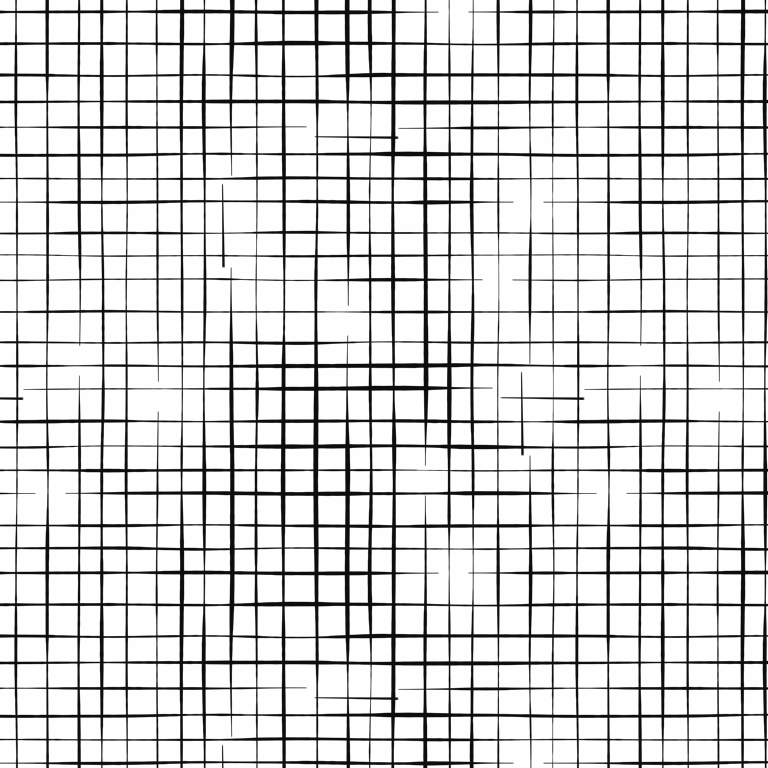
This pattern is drawn by a Shadertoy shader. Its source:

```glsl
#define CANVAS 768.0   // drawing units along the canvas height
#define TILE 561.0     // period of the weave
#define ORIGIN vec2(16.5, 11.7)
#define LINES 21       // strokes per period on each axis
#define THIN 0.5       // smallest half width
#define THICK 1.85     // largest half width
#define WOBBLE 0.9     // sideways drift of a stroke
#define GAP 15.0       // half length of a plain break
#define STRAY_GAP 46.0 // half length of a break with a displaced stroke
#define STRAY_SHIFT 9.0
#define INK vec3(0.05)
#define PAPER vec3(0.997)

// Spacing over one period: columns, then rows
const float SPACING[42] = float[42](
    31., 32., 23., 24., 31., 24., 23., 27., 25., 27., 33.,
    31., 23., 23., 32., 24., 23., 26., 32., 23., 24.,
    32., 32., 26., 26., 27., 24., 23., 31., 23., 24., 32.,
    31., 23., 23., 33., 25., 24., 23., 32., 23., 24.);

// Interrupted lines and break centres along them: columns, then rows
const int BROKEN[12] = int[12](2, 5, 8, 12, 15, 19, 0, 4, 7, 10, 14, 18);
const float BREAKS[12] = float[12](
    349., 385., 210., 309., 469., 398.,
    437., 336., 512., 481., 522., 34.);

float hash(vec2 p) {
    vec3 h = fract(p.xyx * vec3(0.1031, 0.1030, 0.0973));
    h += dot(h, h.yzx + 33.33);
    return fract((h.x + h.y) * h.z);
}

// Smooth noise that closes up after one period
float loopNoise(float along, float cells, float seed) {
    float x = fract(along / TILE) * cells;
    float cell = floor(x);
    float f = x - cell;
    float a = hash(vec2(cell, seed));
    float b = hash(vec2(mod(cell + 1.0, cells), seed));
    return mix(a, b, f * f * (3.0 - 2.0 * f));
}

float wrap(float x) {
    return mod(x + 0.5 * TILE, TILE) - 0.5 * TILE;
}

// Exact overlap of a bar with a filter window
float coverage(float dist, float halfWidth, float window) {
    float low = max(dist - 0.5 * window, -halfWidth);
    float high = min(dist + 0.5 * window, halfWidth);
    return max(high - low, 0.0) / window;
}

// Regional ink load: broad patches, faint around every break
float inkLoad(vec2 p) {
    float row = fract(p.y / TILE) * 4.0;
    float patchy = mix(loopNoise(p.x, 4.0, floor(row) + 300.0),
                       loopNoise(p.x, 4.0, mod(floor(row) + 1.0, 4.0) + 300.0),
                       smoothstep(0.0, 1.0, fract(row)));
    float load = mix(0.75, 1.4, patchy);
    for (int k = 0; k < 12; k++) {
        int axis = k / 6;
        float position = 0.0;
        for (int i = 0; i < BROKEN[k]; i++) position += SPACING[i + axis * LINES];
        vec2 q = axis == 0 ? p : p.yx;
        vec2 d = vec2(wrap(q.x - position), wrap(q.y - BREAKS[k])) / 30.0;
        load *= 1.0 - 0.65 * exp(-dot(d, d));
    }
    return load;
}

// Hand-drawn line: offset is the distance across it
float penLine(float offset, float along, int index, int axis, float load, float window) {
    float seed = float(index + axis * LINES) + 3.0;
    float drift = WOBBLE * (2.0 * loopNoise(along, 6.0, seed + 60.0) - 1.0);
    float pressure = 0.55 * loopNoise(along, 6.0, seed)
                   + 0.2 * loopNoise(along, 19.0, seed + 120.0)
                   + 0.25 * hash(vec2(seed, 7.0));
    float halfWidth = mix(THIN, THICK, smoothstep(0.15, 0.85, pressure)) * load;
    halfWidth += 0.2 * (loopNoise(along, 110.0, seed + 180.0) - 0.5);
    halfWidth = max(halfWidth, 0.25);

    for (int k = 0; k < 6; k++) {
        if (BROKEN[k + 6 * axis] != index) continue;
        bool hasStray = k % 3 == 2 - axis;
        float s = wrap(along - BREAKS[k + 6 * axis]);
        float beyond = abs(s) - (hasStray ? STRAY_GAP : GAP);
        halfWidth = mix(0.35, halfWidth, smoothstep(0.0, 90.0, beyond));
        float ink = coverage(offset - drift, halfWidth, window)
                  * smoothstep(-window, window, beyond);
        if (!hasStray) return ink;

        // Short displaced stroke, swelling toward its far end
        float shift = axis == 1 ? STRAY_SHIFT : -STRAY_SHIFT;
        float t = (s - 4.0) / 83.0 + 0.5;
        float swell = mix(0.45, 1.25, clamp(t, 0.0, 1.0));
        float ends = smoothstep(-window, window, 41.5 - abs(s - 4.0));
        return max(ink, coverage(offset - shift - t, swell, window) * ends);
    }
    return coverage(offset - drift, halfWidth, window);
}

void mainImage(out vec4 fragColor, in vec2 fragCoord) {
    float unit = CANVAS / iResolution.y;
    vec2 p = vec2(fragCoord.x, iResolution.y - fragCoord.y) * unit - ORIGIN;
    float window = 1.2 * unit;
    float load = inkLoad(p);
    float paper = 1.0;

    // Columns on axis 0, rows on axis 1
    for (int axis = 0; axis < 2; axis++) {
        vec2 q = axis == 0 ? p : p.yx;
        float position = 0.0;
        for (int i = 0; i < LINES; i++) {
            float offset = wrap(q.x - position);
            if (abs(offset) < 16.0) paper *= 1.0 - penLine(offset, q.y, i, axis, load, window);
            position += SPACING[i + axis * LINES];
        }
    }
    fragColor = vec4(mix(INK, PAPER, paper), 1.0);
}
```
